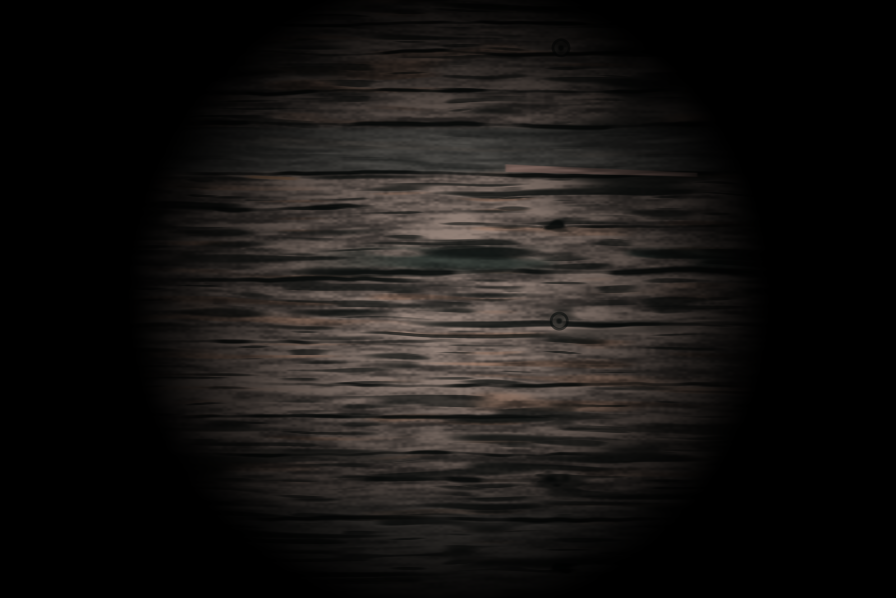
Reproduce this texture procedurally as a WebGL 1 fragment shader.

```glsl
precision highp float;
// Weathered timber boards under a round pool of light that fades to black.
// Stretched value noise makes the grain; tapered ragged lines make the splits,
// with a grey board, mossy band, loose splinter, knots and nail heads on top.

uniform vec2 u_resolution;

#define LIGHT_CENTER vec2(0.752, 0.505)
#define LIGHT_RADIUS 0.540
#define LIGHT_FALLOFF 1.36
#define EXPOSURE 1.20
#define GRAIN_WAVE 0.016
#define FISSURE_DEPTH 0.80
#define WOOD_DARK vec3(0.19, 0.172, 0.162)
#define WOOD_LIGHT vec3(0.50, 0.440, 0.408)
#define BOARD_GREY vec3(0.27, 0.275, 0.265)
#define SPLIT_COLOR vec3(0.040, 0.054, 0.050)
#define MOSS_COLOR vec3(0.11, 0.140, 0.128)

float hash(vec2 p) {
  vec3 q = fract(p.xyx * 0.1031);
  q += dot(q, q.yzx + 33.33);
  return fract((q.x + q.y) * q.z);
}

float noise(vec2 p) {
  vec2 i = floor(p), f = fract(p);
  f = f * f * (3.0 - 2.0 * f);
  return mix(mix(hash(i), hash(i + vec2(1.0, 0.0)), f.x),
             mix(hash(i + vec2(0.0, 1.0)), hash(i + 1.0), f.x), f.y);
}

float span(float x, float a, float b, float soft) {
  return smoothstep(a, a + soft, x) * (1.0 - smoothstep(b - soft, b, x));
}

// Ragged horizontal split from x0 to x1 at height y.
float split(vec2 p, float x0, float x1, float y, float width) {
  float wobble = (noise(vec2(p.x * 7.0, y * 91.0)) - 0.5) * 0.008
    + (noise(vec2(p.x * 31.0, y * 173.0)) - 0.5) * 0.003;
  float ragged = noise(vec2(p.x * 18.0, y * 57.0 + 9.0));
  float w = width * (0.2 + 0.9 * ragged);
  float d = abs(p.y - y - wobble);
  float strength = 0.45 + 0.55 * smoothstep(0.2, 0.6, ragged);
  return strength * span(p.x, x0, x1, 0.12) * (1.0 - smoothstep(w * 0.3, w + 0.0015, d));
}

// Layered fissures: thin dark troughs of strongly stretched noise.
float fissures(vec2 p) {
  float sum = 0.0;
  vec2 scale = vec2(4.0, 62.0);
  for (int i = 0; i < 3; i++) {
    float n = noise(p * scale + vec2(13.7, 41.3) * float(i + 1));
    sum = max(sum, (1.0 - smoothstep(0.08, 0.30, n)) * (1.0 - 0.12 * float(i)));
    scale *= vec2(1.7, 1.55);
  }
  return sum;
}

// Round nail head: x is the dark rim and slot, y is the worn face.
vec2 nail(vec2 p, vec2 center) {
  float d = length(p - center);
  float rim = 1.0 - smoothstep(0.001, 0.0035, abs(d - 0.0135));
  float core = 1.0 - smoothstep(0.002, 0.007, d);
  return vec2(max(0.8 * rim, core), 1.0 - smoothstep(0.011, 0.014, d));
}

float knot(vec2 p, vec2 center) {
  vec2 q = (p - center) / vec2(0.025, 0.009);
  float rough = noise(p * vec2(60.0, 160.0)) - 0.5;
  return 1.0 - smoothstep(0.3, 1.3, length(q) + 1.3 * rough);
}

void main() {
  vec2 p = gl_FragCoord.xy / u_resolution.y;
  p.x += 0.75 - 0.5 * u_resolution.x / u_resolution.y;

  // Wavy grain from coarse streaks to fine fibres
  vec2 g = p;
  g.y += GRAIN_WAVE * (noise(p * vec2(3.5, 8.0)) - 0.5);
  g.y += 0.006 * (noise(p * vec2(11.0, 22.0) + 5.0) - 0.5);
  float streak = noise(g * vec2(2.5, 26.0) + 3.0);
  float fibre = noise(g * vec2(8.0, 92.0) + 17.0);
  float hair = noise(g * vec2(22.0, 185.0) + 29.0);
  float speck = noise(p * vec2(130.0, 260.0));
  float tone = 0.25 * streak + 0.31 * fibre + 0.30 * hair + 0.14 * speck;
  vec3 color = mix(WOOD_DARK, WOOD_LIGHT, smoothstep(0.18, 0.78, tone));
  float warm = smoothstep(0.65, 0.95, noise(g * vec2(6.0, 95.0) + 71.0));
  color *= mix(vec3(1.0), vec3(1.10, 0.99, 0.91), warm);

  // Grey upper board, dull lowest board and mossy band
  float greyBoard = span(p.y, 0.705, 0.793, 0.012);
  color = mix(color, BOARD_GREY * (0.50 + 0.85 * tone), 0.8 * greyBoard);
  float lowBoard = 1.0 - smoothstep(0.12, 0.20, p.y);
  color = mix(color, BOARD_GREY * (0.4 + 0.9 * tone), 0.6 * lowBoard);
  float patchy = smoothstep(0.22, 0.60, noise(g * vec2(9.0, 75.0) + 90.0));
  float moss = span(g.y, 0.540, 0.588, 0.016) * smoothstep(0.45, 0.72, p.x);
  color = mix(color, MOSS_COLOR * (0.5 + 1.0 * tone), moss * patchy * 0.85);

  // Fine fissures, then the long splits between and across the boards
  color = mix(color, SPLIT_COLOR, FISSURE_DEPTH * fissures(g) * (1.0 - 0.6 * greyBoard));
  float s = split(p, 0.35, 1.15, 0.960, 0.004);
  s = max(s, split(p, 0.35, 1.15, 0.912, 0.004));
  s = max(s, split(p, 0.30, 1.20, 0.846, 0.004));
  s = max(s, split(p, 0.25, 1.28, 0.791, 0.006));
  s = max(s, split(p, 0.25, 1.28, 0.709, 0.005));
  s = max(s, split(p, 0.22, 0.68, 0.652, 0.006));
  s = max(s, split(p, 0.80, 1.28, 0.620, 0.004));
  s = max(s, split(p, 0.50, 1.32, 0.547, 0.007));
  s = max(s, split(p, 0.25, 0.76, 0.531, 0.006));
  s = max(s, split(p, 0.90, 1.30, 0.457, 0.005));
  s = max(s, split(p, 0.22, 0.80, 0.430, 0.005));
  s = max(s, split(p, 0.40, 1.27, 0.358, 0.005));
  s = max(s, split(p, 0.25, 1.00, 0.303, 0.004));
  s = max(s, split(p, 0.28, 1.05, 0.242, 0.004));
  s = max(s, split(p, 0.53, 0.98, 0.199, 0.008));
  s = max(s, split(p, 0.35, 1.20, 0.131, 0.006));
  s = max(s, knot(p, vec2(0.934, 0.623)));
  s = max(s, knot(p, vec2(0.924, 0.199)));
  s = max(s, knot(p, vec2(0.938, 0.050)));
  color = mix(color, SPLIT_COLOR * 0.8, 0.92 * s);

  // Pale loose splinter and a short orange one on the left
  float sliverY = 0.719 - 0.035 * (p.x - 0.843);
  float sliver = span(p.x, 0.843, 1.17, 0.006)
    * (1.0 - smoothstep(0.005, 0.008, abs(p.y - sliverY) + 0.010 * (p.x - 0.843)));
  color = mix(color, vec3(0.50, 0.40, 0.37) * (0.6 + 0.6 * hair), 0.9 * sliver);
  float chip = span(p.x, 0.40, 0.51, 0.03)
    * (1.0 - smoothstep(0.001, 0.004, abs(p.y - 0.703 + 0.04 * (p.x - 0.45))));
  color = mix(color, vec3(0.52, 0.39, 0.29), 0.8 * chip);

  // Nail heads
  vec2 n = max(nail(p, vec2(0.939, 0.920)), nail(p, vec2(0.936, 0.463)));
  color = mix(color, vec3(0.21, 0.20, 0.185) * (0.7 + 0.6 * speck), 0.85 * n.y);
  color = mix(color, SPLIT_COLOR, 0.8 * n.x);

  // Round pool of light
  float r = length(p - LIGHT_CENTER) / LIGHT_RADIUS;
  float light = pow(max(1.0 - r * r, 0.0), LIGHT_FALLOFF);
  gl_FragColor = vec4(color * light * EXPOSURE, 1.0);
}
```
